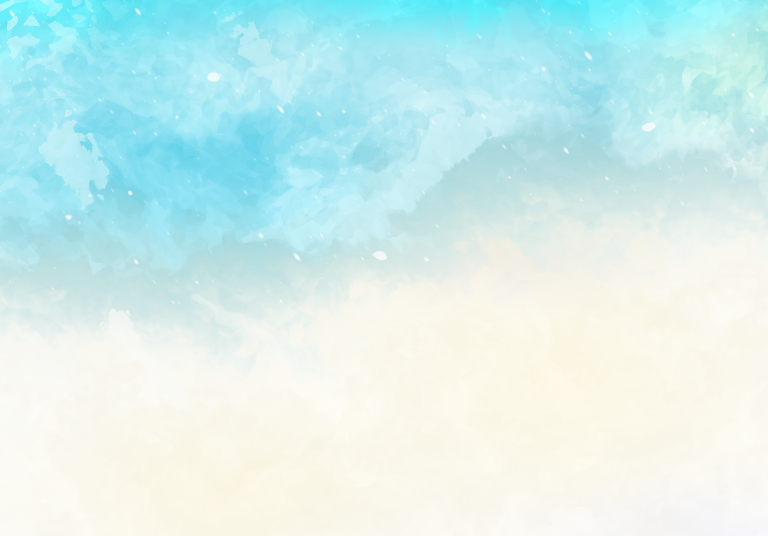
This background is drawn by a Shadertoy shader. Its source:

```glsl
const float ASPECT = 1.43;

float hash(vec2 p) {
    vec3 q = fract(vec3(p.xyx) * 0.1031);
    q += dot(q, q.yzx + 33.33);
    return fract((q.x + q.y) * q.z);
}

vec2 hash2(vec2 p) {
    return vec2(hash(p), hash(p + 71.7));
}

// Cellular noise whose flat facets blend at their borders
float facets(vec2 p, float sharpness) {
    vec2 cell = floor(p);
    float total = 0.0, weights = 0.0;
    for (int j = -1; j <= 1; j++)
    for (int i = -1; i <= 1; i++) {
        vec2 id = cell + vec2(i, j);
        vec2 d = id + hash2(id) - p;
        float w = exp(-sharpness * dot(d, d));
        total += w * hash(id + 19.3);
        weights += w;
    }
    return total / weights;
}

// Layered sines that fray straight borders
vec2 fray(vec2 p, float amount) {
    float freq = 9.0;
    for (int i = 0; i < 6; i++) {
        p += amount * sin(p.yx * freq + vec2(1.3, 4.1) * float(i + 1));
        p = mat2(0.8, 0.6, -0.6, 0.8) * p;
        freq *= 1.8;
        amount *= 0.6;
    }
    // Undo the accumulated rotation
    float a = 6.0 * atan(0.6, 0.8);
    return mat2(cos(a), -sin(a), sin(a), cos(a)) * p;
}

float mottle(vec2 p) {
    return 0.38 * facets(p * 6.0, 14.0) + 0.28 * facets(p * 15.0 + 7.0, 24.0)
         + 0.20 * facets(p * 36.0 + 3.0, 26.0) + 0.14 * facets(p * 85.0, 20.0) - 0.5;
}

// Overlapping dried layers with crisp outlines
float layers(vec2 p, float ragged) {
    float sum = 0.0, scale = 4.0;
    for (int i = 0; i < 4; i++) {
        float n = facets(p * scale * vec2(0.8, 1.2) + 13.0 * float(i), 7.0) + ragged;
        sum += smoothstep(0.49, 0.54, n) - 0.5;
        scale *= 1.6;
    }
    return 0.25 * sum;
}

vec3 wash(vec3 base, vec3 tint, vec2 p, vec2 center, vec2 radius, float strength) {
    vec2 d = (p - center) / radius;
    return mix(base, tint, strength * exp(-dot(d, d)));
}

// Tapered brush mark from a to b with a ragged outline
vec3 stroke(vec3 base, vec3 tint, vec2 p, vec2 a, vec2 b, vec2 widths, float ragged, float strength) {
    vec2 ab = b - a;
    float t = clamp(dot(p - a, ab) / dot(ab, ab), 0.0, 1.0);
    float width = mix(widths.x, widths.y, t);
    float d = length(p - a - ab * t) - width * (1.0 + 2.6 * ragged);
    return mix(base, tint, strength * smoothstep(0.004, -0.004, d));
}

// Scattered slanted flecks, one at most per grid cell
float flecks(vec2 p, float scale, float density, float pixel) {
    vec2 g = p * scale, id = floor(g);
    vec2 d = fract(g) - 0.3 - 0.4 * hash2(id + 5.0);
    float along = dot(d, vec2(0.64, -0.77));
    float across = dot(d, vec2(0.77, 0.64));
    float size = mix(0.03, 0.1, pow(hash(id + 9.0), 3.0));
    float dist = length(vec2(along / (1.0 + 1.6 * hash(id + 2.0)), across)) - size;
    float soft = pixel * scale;
    return step(hash(id), density) * smoothstep(soft, -soft, dist);
}

void mainImage(out vec4 fragColor, in vec2 fragCoord) {
    vec2 p = fragCoord / iResolution.xy * vec2(ASPECT, 1.0);
    float pixel = 1.0 / iResolution.y;
    vec2 q = fray(p, 0.014);
    float grain = mottle(q);
    float film = layers(q, 0.5 * grain);
    vec2 soft = mix(p, q, 0.6) + vec2(0.05, 0.09) * grain;

    vec3 white = vec3(0.98, 0.98, 0.965);
    vec3 cream = vec3(0.99, 0.967, 0.885);
    vec3 haze = vec3(0.74, 0.87, 0.87);
    vec3 sky = vec3(0.67, 0.91, 0.95);
    vec3 azure = vec3(0.54, 0.88, 0.95);
    vec3 slate = vec3(0.63, 0.84, 0.89);
    vec3 pale = vec3(0.80, 0.945, 0.965);
    vec3 cyan = vec3(0.30, 0.93, 0.98);

    // Warm paper below
    vec3 paper = wash(white, cream, soft, vec2(1.04, 0.30), vec2(0.40, 0.25), 0.8);
    paper = wash(paper, cream, soft, vec2(0.42, 0.08), vec2(0.32, 0.17), 0.75);
    paper = wash(paper, vec3(0.96, 0.96, 0.985), soft, vec2(1.36, 0.0), vec2(0.3, 0.08), 0.8);
    paper = wash(paper, vec3(0.94, 0.92, 0.89), soft, vec2(0.93, 0.50), vec2(0.25, 0.06), 0.6);

    // Sky washes
    vec3 upper = wash(sky, azure, soft, vec2(0.36, 0.69), vec2(0.36, 0.20), 1.0);
    upper = wash(upper, pale, soft, vec2(0.80, 0.76), vec2(0.20, 0.14), 0.85);
    upper = wash(upper, pale, soft, vec2(0.53, 0.89), vec2(0.20, 0.06), 0.7);
    upper = wash(upper, slate, soft, vec2(1.06, 0.70), vec2(0.18, 0.11), 0.9);
    upper = wash(upper, vec3(0.75, 0.94, 0.89), soft, vec2(1.42, 0.86), vec2(0.18, 0.14), 0.9);
    upper = wash(upper, vec3(0.90, 0.96, 0.96), soft, vec2(1.42, 0.65), vec2(0.22, 0.12), 0.85);
    upper = wash(upper, cyan, soft, vec2(0.90, 1.02), vec2(0.55, 0.07), 1.0);
    upper = wash(upper, cyan, soft, vec2(0.02, 1.01), vec2(0.30, 0.11), 0.85);

    // Rising hazy shoreline, deeper on the left
    float shore = 0.375 + 0.175 * smoothstep(0.45, 1.0, p.x);
    float height = soft.y - shore + 0.10 * grain + 0.03 * film;
    vec3 color = mix(paper, haze, 0.95 * smoothstep(-0.09, 0.14, height));
    color = mix(color, upper, smoothstep(0.06, 0.27, height));
    color = wash(color, white, soft, vec2(1.45, 0.50), vec2(0.24, 0.11), 0.6);

    // Pigment blotches, stronger in the sky
    float ink = smoothstep(-0.09, 0.2, height);
    color += grain * mix(vec3(0.015, 0.02, 0.04), vec3(0.26, 0.10, 0.06), ink);
    color += film * mix(vec3(0.01, 0.012, 0.02), vec3(0.11, 0.04, 0.025), ink);

    // Ragged pale brush marks
    color = stroke(color, pale, q, vec2(0.16, 0.70), vec2(0.20, 0.64), vec2(0.055, 0.04), grain, 0.6);
    color = stroke(color, pale, q, vec2(0.46, 0.94), vec2(0.55, 0.83), vec2(0.05, 0.007), grain, 0.55);
    color = stroke(color, pale, q, vec2(0.89, 0.73), vec2(0.76, 0.63), vec2(0.048, 0.022), grain, 0.7);
    color = stroke(color, pale, q, vec2(0.47, 0.57), vec2(0.69, 0.58), vec2(0.012, 0.03), grain, 0.4);
    color = stroke(color, white, q, vec2(0.36, 0.47), vec2(0.52, 0.33), vec2(0.016, 0.014), grain, 0.4);
    color = stroke(color, white, q, vec2(0.21, 0.38), vec2(0.34, 0.25), vec2(0.035, 0.01), grain, 0.7);

    // White spatter, dense in the upper left corner
    float corner = exp(-dot(p - vec2(0.0, 1.0), p - vec2(0.0, 1.0)) * 28.0);
    float band = smoothstep(0.0, 0.12, p.y - shore);
    float spatter = flecks(p, 26.0, 0.12 * band, pixel);
    spatter = max(spatter, 0.7 * flecks(p + 3.7, 48.0, 0.10 * band + 0.6 * corner, pixel));
    float chips = facets(fray(p, 0.02) * vec2(55.0, 75.0), 9.0);
    spatter = max(spatter, 0.6 * corner * smoothstep(0.6, 0.7, chips));
    vec2 drops[4] = vec2[4](vec2(0.705, 0.518), vec2(0.124, 0.592),
                            vec2(1.209, 0.765), vec2(0.393, 0.858));
    for (int i = 0; i < 4; i++) {
        vec2 d = (mix(p, q, 0.3) - drops[i]) * vec2(0.75, 1.0);
        float radius = (i == 0 ? 0.008 : 0.006) * (1.0 + 2.0 * grain);
        spatter = max(spatter, smoothstep(pixel, -pixel, length(d) - radius));
    }
    color = mix(color, vec3(0.99), 0.8 * spatter);

    fragColor = vec4(clamp(color, 0.0, 1.0), 1.0);
}
```
